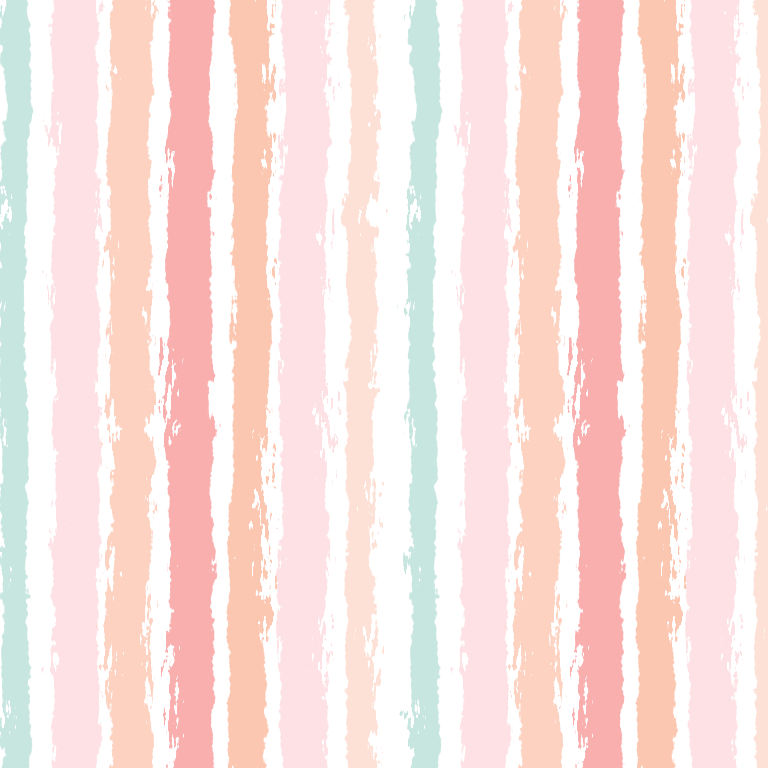
A WebGL 2 fragment shader for this pattern:

```glsl
#version 300 es
precision highp float;
// Vertical dry-brush stripes in soft pastels on white, seven to a repeat.

uniform vec2 u_resolution;
out vec4 fragColor;

const float PERIOD = 0.5326;     // width of one repeat, in canvas widths
const float CELL_START = -0.037; // the repeat is cut inside a white gap
const int STRIPES = 7;

const vec3 WHITE = vec3(1.0);
const vec3 MINT = vec3(0.785, 0.902, 0.878);
const vec3 BLUSH = vec3(0.992, 0.882, 0.895);
const vec3 PEACH = vec3(0.992, 0.822, 0.757);
const vec3 CORAL = vec3(0.980, 0.686, 0.686);
const vec3 APRICOT = vec3(0.988, 0.780, 0.694);
const vec3 CREAM = vec3(0.992, 0.882, 0.840);

const vec3 PAINT[STRIPES] = vec3[](MINT, BLUSH, PEACH, CORAL, APRICOT, BLUSH, CREAM);

// Left edge, right edge, left dryness, right dryness; one repeat is 1 wide.
const vec4 SHAPE[STRIPES] = vec4[](
  vec4(0.004, 0.068, 0.75, 0.12),
  vec4(0.130, 0.240, 0.55, 0.50),
  vec4(0.271, 0.369, 0.70, 0.50),
  vec4(0.416, 0.521, 0.80, 0.25),
  vec4(0.567, 0.653, 0.30, 0.75),
  vec4(0.687, 0.800, 0.30, 0.95),
  vec4(0.848, 0.914, 0.20, 0.75));

vec2 randomGradient(vec2 cell) {
  vec3 q = fract(cell.xyx * vec3(0.1031, 0.1030, 0.0973));
  q += dot(q, q.yzx + 33.33);
  float angle = 6.28318 * fract((q.x + q.y) * q.z);
  return vec2(cos(angle), sin(angle));
}

float gradientNoise(vec2 p) {
  vec2 i = floor(p);
  vec2 f = p - i;
  vec2 u = f * f * f * (f * (f * 6.0 - 15.0) + 10.0);
  float a = dot(randomGradient(i), f);
  float b = dot(randomGradient(i + vec2(1, 0)), f - vec2(1, 0));
  float c = dot(randomGradient(i + vec2(0, 1)), f - vec2(0, 1));
  float d = dot(randomGradient(i + vec2(1, 1)), f - vec2(1, 1));
  return mix(mix(a, b, u.x), mix(c, d, u.x), u.y);
}

// Moves an edge in and out along its length, from slow waves to fine nicks.
float edgeWobble(float y, float seed) {
  return 0.012 * gradientNoise(vec2(seed, y * 7.0))
       + 0.008 * gradientNoise(vec2(seed + 7.3, y * 27.0))
       + 0.005 * gradientNoise(vec2(seed + 3.7, y * 90.0));
}

// Bristle marks: long streaks broken by grain, strongest in dry patches.
float bristles(vec2 p, float dryness, float seed) {
  float patchNoise = gradientNoise(vec2(seed + 1.4, p.y * 5.5));
  float dryPatch = 0.12 + smoothstep(-0.15, 0.35, patchNoise);
  float streak = gradientNoise(p * vec2(75.0, 14.0) + seed);
  float fine = gradientNoise(p * vec2(150.0, 42.0) + seed * 1.7);
  float grain = gradientNoise(p * vec2(230.0, 110.0) + seed * 2.3);
  return 0.075 * dryness * dryPatch * (streak + 0.55 * fine + 0.25 * grain);
}

// Positive inside the paint of one stripe, negative outside.
float stripeField(vec2 p, vec4 shape, float seed) {
  float drift = 0.016 * gradientNoise(vec2(seed + 0.6, p.y * 2.2));
  float x = p.x + drift;
  float left = x - shape.x + edgeWobble(p.y, seed + 11.5)
             + bristles(p, shape.z, seed + 21.2);
  float right = shape.y - x + edgeWobble(p.y, seed + 31.5)
              + bristles(p, shape.w, seed + 41.2);
  return min(left, right);
}

void main() {
  vec2 p = gl_FragCoord.xy / u_resolution.x / PERIOD;
  p.x = fract(p.x - CELL_START) + CELL_START;
  float pixel = 1.0 / (u_resolution.x * PERIOD);

  vec3 color = WHITE;
  for (int i = 0; i < STRIPES; i++) {
    float field = stripeField(p, SHAPE[i], float(i) * 53.17 + 5.3);
    float soft = clamp(0.7 * fwidth(field), 0.6 * pixel, 2.0 * pixel);
    color = mix(color, PAINT[i], smoothstep(-soft, soft, field));
  }
  fragColor = vec4(color, 1.0);
}
```
